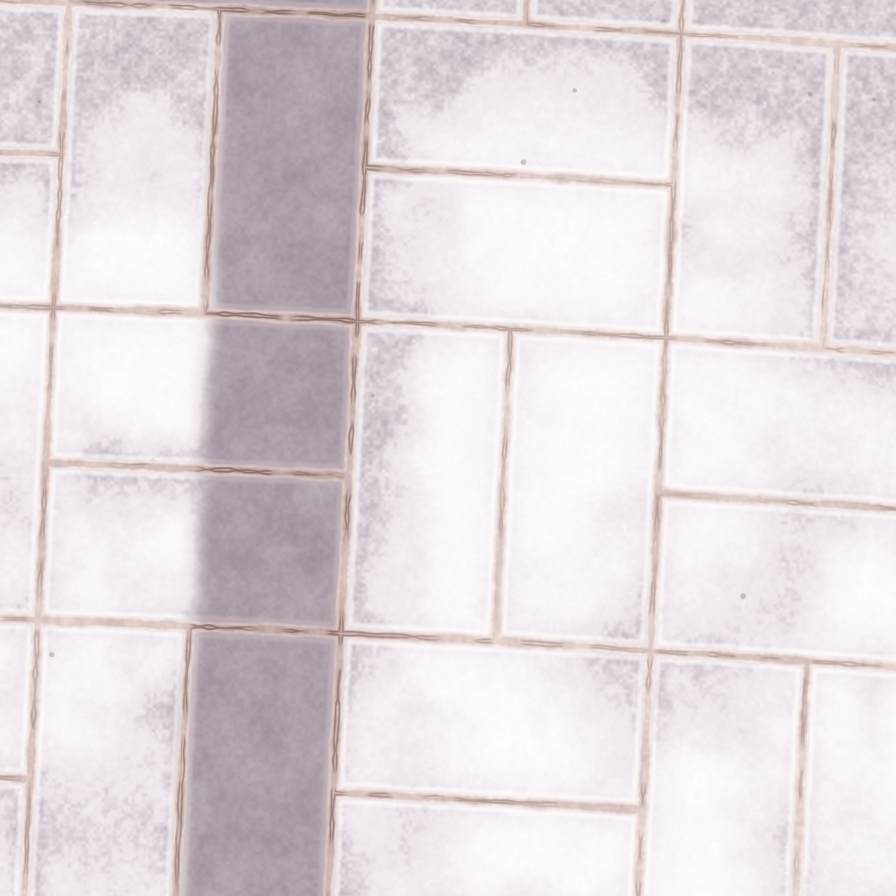
This texture is drawn by a WebGL 2 fragment shader. Its source:

```glsl
#version 300 es
precision highp float;
// Sunlit paving in a basket-weave: square cells hold two slabs each, turned
// by a quarter from cell to cell. Distance to the slab edge shapes joints and
// rims; noise adds haze, grain and cracks, and a soft shadow falls down a strip.

uniform vec2 u_resolution;
out vec4 outColor;

const vec2 CELL = vec2(0.342, 0.3445);    // one pair of slabs
const float TILT = 0.05;                  // rotation of the paving
const vec2 CORNER = vec2(0.3985, 0.642);  // a corner shared by four cells

const vec3 WHITE = vec3(1.0, 0.99, 0.995);
const vec3 LILAC = vec3(0.925, 0.895, 0.918);
const vec3 GREY = vec3(0.675, 0.625, 0.665);
const vec3 CREAM = vec3(0.95, 0.90, 0.89);
const vec3 SAND = vec3(0.80, 0.71, 0.69);
const vec3 CRACK = vec3(0.50, 0.38, 0.36);

float hash(vec2 p) {
  vec3 q = fract(vec3(p.xyx) * 0.1031);
  q += dot(q, q.yzx + 33.33);
  return fract((q.x + q.y) * q.z);
}

float noise(vec2 p) {
  vec2 i = floor(p), f = fract(p);
  f = f * f * (3.0 - 2.0 * f);
  return mix(mix(hash(i), hash(i + vec2(1, 0)), f.x),
             mix(hash(i + vec2(0, 1)), hash(i + vec2(1, 1)), f.x), f.y);
}

float fbm(vec2 p) {
  float sum = 0.0, amp = 0.5;
  for (int i = 0; i < 4; i++) {
    sum += amp * noise(p);
    p = p * 2.03 + 17.7;
    amp *= 0.5;
  }
  return sum / 0.9375;
}

float roundBox(vec2 p, vec2 halfSize, float radius) {
  vec2 q = abs(p) - halfSize + radius;
  return length(max(q, 0.0)) + min(max(q.x, q.y), 0.0) - radius;
}

// Canvas to cells: turned, and growing slightly toward the lower right.
vec2 pavingPoint(vec2 uv) {
  float c = cos(TILT), s = sin(TILT);
  vec2 p = mat2(c, s, -s, c) * (uv - CORNER) / CELL;
  return p + vec2(-0.0095, 0.013) * p * p + vec2(0.0, 0.006 * p.x * p.x);
}

// Position from the slab centre in xy, half size of the slab in zw.
vec4 basketSlab(vec2 p) {
  vec2 cell = floor(p);
  bool lying = mod(cell.x + cell.y, 2.0) < 0.5;
  vec2 size = lying ? vec2(1.0, 0.5) : vec2(0.5, 1.0);
  return vec4(mod(p, size) - 0.5 * size, 0.5 * size);
}

// Tone 0 is sunlit white, 1 is lilac, 2 is full shadow.
vec3 toneColor(float tone) {
  vec3 lit = mix(WHITE, LILAC, clamp(tone, 0.0, 1.0));
  return mix(lit, GREY, clamp(tone - 1.0, 0.0, 1.3));
}

// Few small dark pits, one possible in each square of a grid.
float pits(vec2 p, float blur) {
  vec2 id = floor(p);
  vec2 centre = 0.2 + 0.6 * vec2(hash(id + 3.1), hash(id + 8.7));
  float radius = 0.02 + 0.03 * hash(id + 5.3);
  float spot = 1.0 - smoothstep(radius - blur, radius + blur, length(fract(p) - centre));
  return spot * step(0.93, hash(id + 1.9));
}

float shadowStrip(vec2 p) {
  float left = smoothstep(-0.55, -0.43, p.x + 0.03 * (noise(p * 4.0) - 0.5));
  float right = 1.0 - smoothstep(-0.03, 0.025, p.x);
  float above = smoothstep(0.99, 1.02, p.y) * step(-1.0, p.x);
  return max(left, above) * right;
}

void main() {
  vec2 uv = gl_FragCoord.xy / u_resolution;
  vec2 p = pavingPoint(uv);
  float px = 1.0 / (u_resolution.y * CELL.y);

  // Slab edges, slightly uneven
  vec2 wobble = vec2(noise(p * 18.0), noise(p * 18.0 + 40.0)) - 0.5;
  vec4 slab = basketSlab(p + 0.004 * wobble);
  float edge = -roundBox(slab.xy, slab.zw, 0.0);
  float face = -roundBox(slab.xy, slab.zw, 0.03);

  // Light: drifting haze, a grey top row, a fringe beside the shadow
  float shadow = shadowStrip(p);
  float haze = 0.1 + 0.95 * smoothstep(0.4, 0.75, fbm(p * 1.8 + 5.0));
  haze += 0.95 * smoothstep(0.5, 1.0, p.y + 0.2 * (fbm(p * 3.0) - 0.5));
  haze += 0.6 * exp(-9.0 * abs(p.x)) * step(0.0, p.x);
  haze += 0.4 * exp(-22.0 * max(face - 0.035, 0.0));
  haze = min(haze, 1.35);
  float grain = noise(p * 90.0) + noise(p * 47.0 + 9.0) - 1.0;
  float mottle = fbm(p * 9.0) - 0.5;
  float tone = mix(haze + 0.4 * grain * (0.25 + 0.5 * haze), 2.0 + 0.13 * grain, shadow);
  vec3 color = toneColor(tone + 0.4 * mottle * (0.5 + 0.4 * shadow));
  color = mix(color, CRACK, 0.35 * pits(uv * 13.0, 13.0 / u_resolution.y));

  // Pale rim of each slab
  float rim = 1.0 - smoothstep(0.002, 0.013 + px, abs(face - 0.026));
  color = mix(color, mix(WHITE, vec3(0.77, 0.71, 0.73), shadow), 0.6 * rim);

  // Cream joint with a narrow sandy core, bleached in places
  float wear = smoothstep(0.3, 0.7, fbm(p * 3.5 + 21.0));
  float dark = max(shadow, 0.8 * exp(-3.0 * abs(p.x + 0.1)));
  vec3 filler = mix(CREAM, SAND, 0.6 * shadow + 0.25 * wear * dark);
  float joint = 1.0 - smoothstep(0.017 - px, 0.022 + px, face + 0.012 * mottle);
  color = mix(color, filler * (1.0 + 0.05 * grain), joint);
  float core = 1.0 - smoothstep(0.006, 0.013 + px, edge + 0.014 * mottle);
  float coreDepth = clamp(0.35 + 0.35 * wear + 0.4 * dark, 0.0, 1.0);
  color = mix(color, SAND * (1.0 + 0.07 * grain - 0.06 * shadow), core * coreDepth);

  // Thin broken crack along the joint
  float meander = 0.007 * noise(p * 30.0 + 60.0);
  float line = 1.0 - smoothstep(0.0, 0.003 + px, abs(edge - meander));
  float broken = smoothstep(0.35, 0.65, noise(p * 13.0 + 70.0) + 0.25 * dark);
  color = mix(color, CRACK, line * broken * (0.3 + 0.5 * dark));

  outColor = vec4(clamp(color, 0.0, 1.0), 1.0);
}
```
